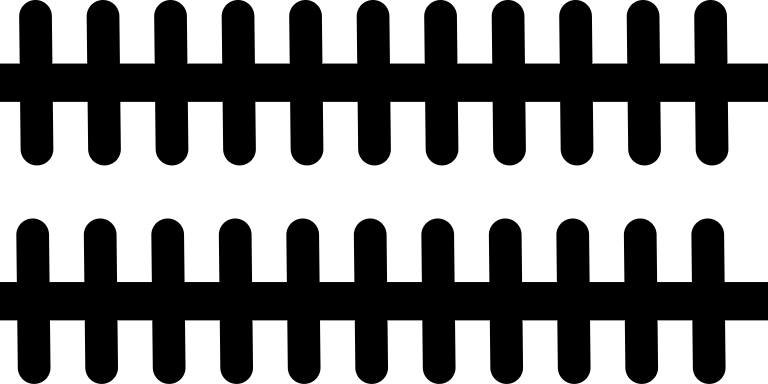
A WebGL 1 fragment shader for this pattern:

```glsl
precision highp float;
// Two black rails on white, each crossed by eleven round-ended posts.
// Each pixel finds its row and nearest post, then takes the union of a
// capsule distance and a band distance, smoothed over one pixel.

uniform vec2 u_resolution;

// Lengths are in canvas heights.
const float ROWS = 2.0;
const float POSTS = 11.0;
const float ROW_PITCH = 0.569;
const float FIRST_ROW_Y = 0.2156;
const float POST_PITCH = 0.1758;
const float FIRST_POST_X = 0.0870;
const float ROW_SHIFT = 0.0074;
const float POST_RADIUS = 0.0426;
const float RAIL_HALF_WIDTH = 0.0499;
const vec2 POST_HALF_AXIS = vec2(-0.0019, 0.1728);

const vec3 PAPER = vec3(1.0);
const vec3 INK = vec3(0.0);

// Index of the repeat nearest to a coordinate, limited to the given count.
float nearestIndex(float coord, float first, float pitch, float count) {
    return clamp(floor((coord - first) / pitch + 0.5), 0.0, count - 1.0);
}

// Distance to a capsule centred on the origin.
float capsule(vec2 p, vec2 halfAxis, float radius) {
    float along = clamp(dot(p, halfAxis) / dot(halfAxis, halfAxis), -1.0, 1.0);
    return length(p - halfAxis * along) - radius;
}

// Distance to an endless horizontal band.
float band(float y, float halfWidth) {
    return abs(y) - halfWidth;
}

// Distance to the rail and post nearest to p.
float fence(vec2 p) {
    float row = nearestIndex(p.y, FIRST_ROW_Y, ROW_PITCH, ROWS);
    p -= vec2(ROW_SHIFT * row, FIRST_ROW_Y + ROW_PITCH * row);

    float post = nearestIndex(p.x, FIRST_POST_X, POST_PITCH, POSTS);
    p.x -= FIRST_POST_X + POST_PITCH * post;

    return min(capsule(p, POST_HALF_AXIS, POST_RADIUS),
               band(p.y, RAIL_HALF_WIDTH));
}

// Share of a pixel covered by a shape at the given distance.
float coverage(float dist, float pixel) {
    return clamp(0.5 - dist / pixel, 0.0, 1.0);
}

void main() {
    float pixel = 1.0 / u_resolution.y;
    vec2 p = gl_FragCoord.xy * pixel;
    gl_FragColor = vec4(mix(PAPER, INK, coverage(fence(p), pixel)), 1.0);
}
```
